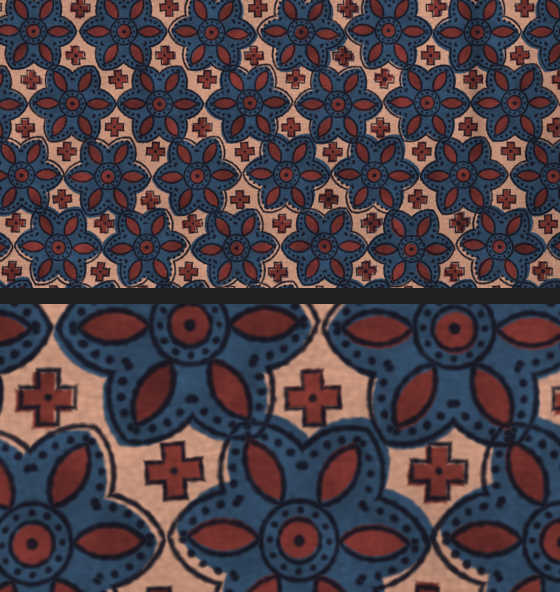
Top: the whole. Bottom: its middle third, enlarged.
This pattern is drawn by a Shadertoy shader. Its source:

```glsl
// Block-printed cotton: sheared rows of six-petalled blue flowers with small red crosses between them.

const float TAU = 6.2831853;
const vec2 STEP_ACROSS = vec2(0.308, 0.0);
const vec2 STEP_DOWN = vec2(0.130, -0.250);
const vec2 FIRST_FLOWER = vec2(0.119, 0.891);
const float FLOWER_RADIUS = 0.151;

const vec3 CLOTH = vec3(0.76, 0.57, 0.48);
const vec3 INDIGO = vec3(0.165, 0.265, 0.365);
const vec3 MADDER = vec3(0.46, 0.19, 0.17);
const vec3 BLACK = vec3(0.085, 0.085, 0.125);

// Random vector in -1..1
vec2 hash2(vec2 p) {
    p = vec2(dot(p, vec2(127.1, 311.7)), dot(p, vec2(269.5, 183.3)));
    return 2.0 * fract(sin(p) * 43758.55) - 1.0;
}

float gradientNoise(vec2 p) {
    vec2 i = floor(p), f = fract(p);
    vec2 u = f * f * f * (f * (f * 6.0 - 15.0) + 10.0);
    vec2 e = vec2(1.0, 0.0);
    float low = mix(dot(hash2(i), f), dot(hash2(i + e), f - e), u.x);
    float high = mix(dot(hash2(i + e.yx), f - e.yx), dot(hash2(i + 1.0), f - 1.0), u.x);
    return mix(low, high, u.y);
}

float fbm(vec2 p) {
    return gradientNoise(p) + 0.5 * gradientNoise(p * 2.1 + 7.0) + 0.25 * gradientNoise(p * 4.3 + 3.0);
}

float fill(float d, float soft) { return smoothstep(soft, -soft, d); }

vec2 rotate(vec2 p, float a) {
    float c = cos(a), s = sin(a);
    return vec2(c * p.x - s * p.y, s * p.x + c * p.y);
}

// Pointed oval lying along x
float vesica(vec2 p, float halfLength, float halfWidth) {
    float drop = (halfLength * halfLength - halfWidth * halfWidth) / (2.0 * halfWidth);
    return length(abs(p) + vec2(0.0, drop)) - drop - halfWidth;
}

float crossShape(vec2 p, float arm, float halfWidth) {
    p = abs(p);
    p = p.x > p.y ? p : p.yx;
    vec2 q = p - vec2(arm, halfWidth);
    return max(q.x, q.y);
}

// Mirrors a point into half of one of n sectors around the x axis
vec2 foldSector(vec2 p, float n) {
    float a = atan(p.y, p.x), s = TAU / n;
    a = abs(a - s * round(a / s));
    return length(p) * vec2(cos(a), sin(a));
}

float petals(vec2 p) { return vesica(foldSector(p, 6.0) - vec2(0.5, 0.0), 0.5, 0.36); }
float leaves(vec2 p) { return vesica(foldSector(p, 6.0) - vec2(0.585, 0.0), 0.27, 0.125); }

// Dots following the rounded petal edges, and a ring around the heart
float dots(vec2 p) {
    const float arcRadius = 0.435, spacing = 0.28;
    vec2 q = foldSector(p, 6.0) - vec2(0.5, -0.167);
    float a = spacing * clamp(round(atan(q.x, q.y) / spacing), 0.0, 4.0);
    float edge = length(q - arcRadius * vec2(sin(a), cos(a)));
    float ring = length(foldSector(p, 12.0) - vec2(0.232, 0.0));
    return min(edge - 0.031, ring - 0.026);
}

// Printed inks as distances: x indigo, y madder, z black
vec3 flower(vec2 p, vec2 blueSlip, vec2 redSlip) {
    float blue = petals(p - blueSlip);
    float red = min(leaves(p - redSlip), length(p - redSlip) - 0.16);
    float r = length(p);
    float rings = min(abs(r - 0.165) - 0.018, abs(r - 0.30) - 0.02);
    float lines = min(abs(petals(p)) - 0.021, abs(leaves(p)) - 0.021);
    float black = min(min(lines, rings), min(dots(p), r - 0.045));
    return vec3(blue, red, black) * FLOWER_RADIUS;
}

vec3 printedCross(vec2 p, vec2 rnd) {
    vec2 slip = 0.007 * rnd;
    float blue = rnd.x > 0.55 ? crossShape(p - 1.7 * slip, 0.031, 0.011) : 1.0;
    float red = crossShape(p - slip, 0.032, 0.0125);
    float outline = abs(crossShape(p, 0.031, 0.0115)) - 0.0024;
    float heart = length(p) - 0.004 - 0.005 * max(rnd.y, 0.0);
    return vec3(blue, red, min(outline, heart));
}

void mainImage(out vec4 fragColor, in vec2 fragCoord) {
    vec2 uv = fragCoord / iResolution.y;
    float soft = max(1.0 / iResolution.y, 0.0028);

    // Hand-printed wobble, then the flower cell under this point
    vec2 p = uv + 0.007 * vec2(gradientNoise(uv * 4.0), gradientNoise(uv * 4.0 + 19.0)) - FIRST_FLOWER;
    float row = round(p.y / STEP_DOWN.y);
    vec2 home = vec2(round((p.x - row * STEP_DOWN.x) / STEP_ACROSS.x), row);

    vec3 ink = vec3(1.0);
    for (int j = -1; j <= 1; j++)
    for (int i = -1; i <= 1; i++) {
        vec2 cell = home + vec2(i, j);
        vec2 rnd = hash2(cell + 3.7), rnd2 = hash2(cell + 31.3);
        vec2 q = p - cell.x * STEP_ACROSS - cell.y * STEP_DOWN;
        vec2 f = rotate(q - 0.004 * rnd2, 0.06 * rnd.x) / FLOWER_RADIUS;
        ink = min(ink, flower(f, 0.085 * rnd, 0.035 * rnd2));
        vec2 third = (STEP_ACROSS + STEP_DOWN) / 3.0;
        ink = min(ink, printedCross(rotate(q - third, 0.1 * rnd.y), rnd2));
        ink = min(ink, printedCross(rotate(q - 2.0 * third, 0.1 * rnd2.x), rnd.yx));
    }

    // Ragged edges and uneven ink
    float grain = gradientNoise(uv * 110.0);
    float patch1 = fbm(uv * 9.0), patch2 = fbm(uv * 13.0 + 40.0);
    ink += 0.0018 * grain + 0.0012 * patch1;
    vec3 color = CLOTH * (1.0 + 0.10 * patch1);
    color = mix(color, INDIGO * (1.0 + 0.28 * patch2), 0.96 * fill(ink.x, soft));
    color = mix(color, MADDER * (0.95 + 0.40 * patch1), 0.95 * fill(ink.y, soft));
    color = mix(color, BLACK, (0.93 - 0.25 * max(patch2, 0.0)) * fill(ink.z, soft));

    // Stains, weave, a soft vertical crease and broad shading
    color = mix(color, BLACK, 0.35 * smoothstep(0.55, 0.85, fbm(uv * 6.0 + 70.0)));
    color *= 1.0 + 0.13 * grain + 0.07 * gradientNoise(uv * vec2(60.0, 190.0));
    float crease = (uv.x - 1.65 - 0.04 * gradientNoise(uv * 3.0)) / 0.035;
    color *= 1.0 - 0.20 * exp(-crease * crease) * smoothstep(0.2, 0.7, uv.y);
    color *= 1.0 + 0.12 * gradientNoise(uv * 1.7 + 5.0) - 0.10 * smoothstep(1.7, 1.94, uv.x);
    fragColor = vec4(clamp(color, 0.0, 1.0), 1.0);
}
```
